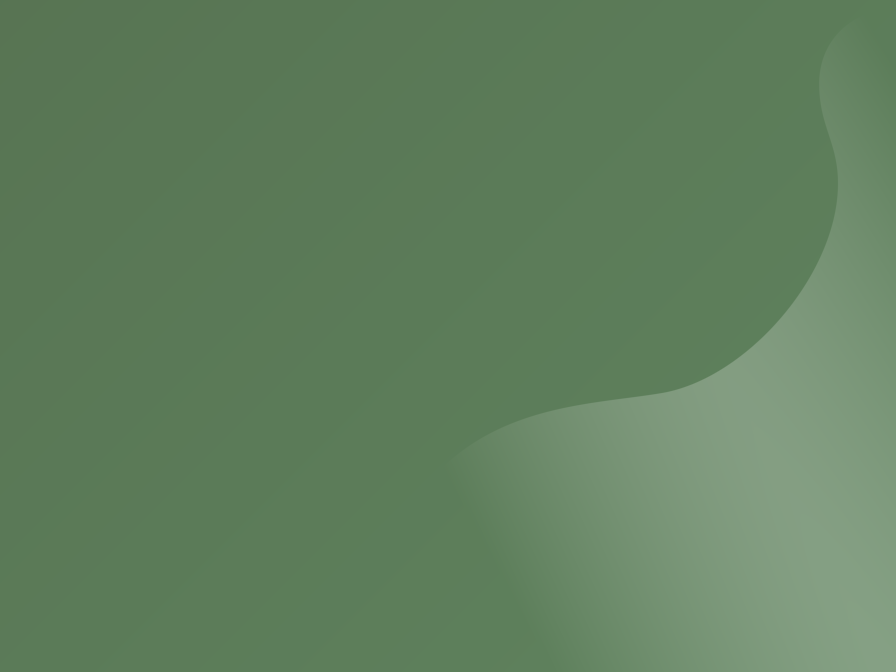
Give the GLSL for this background, as a WebGL 2 fragment shader.

```glsl
#version 300 es
precision highp float;

uniform vec2 u_resolution;
out vec4 outColor;

vec2 bezier(vec2 a, vec2 b, vec2 c, vec2 d, float t) {
    float s = 1.0 - t;
    return s * s * s * a + 3.0 * s * s * t * b + 3.0 * s * t * t * c + t * t * t * d;
}

// Signed distance to a rising curve, positive on its right side
float rightOfCurve(vec2 p, vec2 a, vec2 b, vec2 c, vec2 d) {
    float low = 0.0, high = 1.0;
    for (int i = 0; i < 18; i++) {
        float mid = 0.5 * (low + high);
        if (bezier(a, b, c, d, mid).y < p.y) low = mid;
        else high = mid;
    }
    float t = 0.5 * (low + high), s = 1.0 - t;
    vec2 tangent = normalize(s * s * (b - a) + 2.0 * s * t * (c - b) + t * t * (d - c));
    return dot(p - bezier(a, b, c, d, t), vec2(tangent.y, -tangent.x));
}

// Wavy outline made of four joined curves, chosen by height
float waveDistance(vec2 p) {
    vec2 start = vec2(0.660, 0.306), shelf = vec2(0.984, 0.415);
    vec2 bulge = vec2(1.247, 0.727), neck = vec2(1.219, 0.875);
    if (p.y < shelf.y) return rightOfCurve(p, start, vec2(0.759, 0.399), vec2(0.889, 0.399), shelf);
    if (p.y < bulge.y) return rightOfCurve(p, shelf, vec2(1.111, 0.436), vec2(1.247, 0.592), bulge);
    if (p.y < neck.y) return rightOfCurve(p, bulge, vec2(1.247, 0.788), vec2(1.219, 0.8125), neck);
    return rightOfCurve(p, neck, vec2(1.219, 0.939), vec2(1.264, 0.983), vec2(1.3333, 0.990));
}

void main() {
    vec2 uv = gl_FragCoord.xy / u_resolution;
    vec2 p = vec2(uv.x * 4.0 / 3.0, uv.y);
    float pixel = 1.0 / u_resolution.y;

    // Diagonal green backdrop
    float diagonal = (p.x + 1.0 - p.y) / 2.3333;
    vec3 color = mix(vec3(0.343, 0.455, 0.325), vec3(0.375, 0.515, 0.370), diagonal);

    // Pale sheen, brightest along a slanted band and clear at both ends
    float across = dot(vec2(p.x, 1.0 - p.y), vec2(0.880, -0.475));
    float offset = abs(across - 0.686) / 0.436;
    float sheen = 0.235 * max(0.0, 1.0 - pow(offset, 1.5));
    float inside = smoothstep(-0.75 * pixel, 0.75 * pixel, waveDistance(p));
    color = mix(color, vec3(1.0), sheen * inside);

    outColor = vec4(color, 1.0);
}
```
